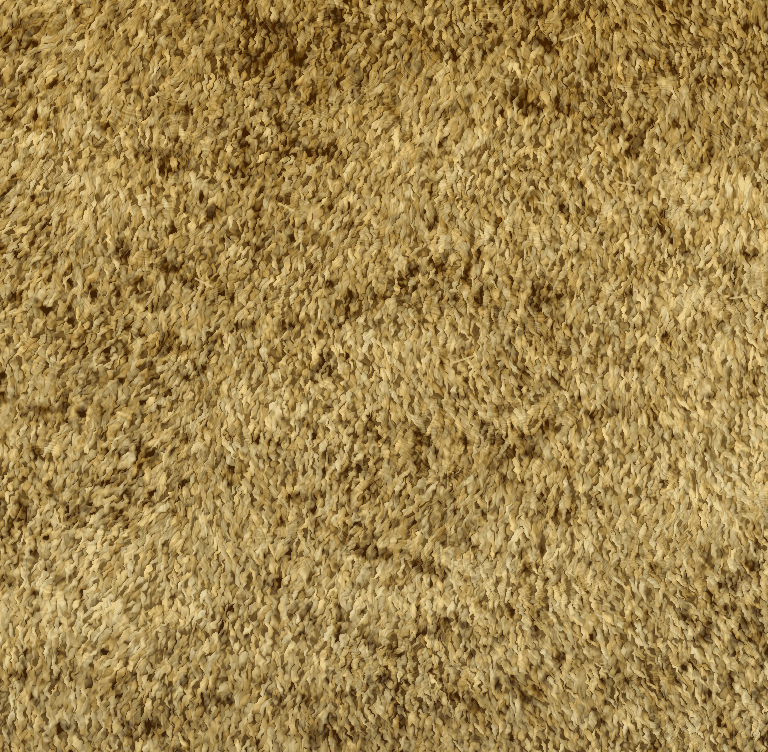
This texture is drawn by a WebGL 1 fragment shader. Its source:

```glsl
precision highp float;
// Shaggy golden thatch: short ragged overlapping tufts, dark pits and a few loose straws.

uniform vec2 u_resolution;

// Sizes are fractions of the canvas width.
const vec2 CELL = vec2(0.0066, 0.0086);       // spacing of tufts
const vec2 TUFT = vec2(0.0040, 0.0112);       // half width, half length
const float LAYER_CONTRAST = 9.0;             // crispness of tuft overlaps
const float GAP_WEIGHT = 4.0;                 // how readily the ground shows
const float GAP_TONE = 0.17;
const float BASE_TONE = 0.80;
const float TUFT_VARIATION = 0.42;
const float SIDE_LIGHT = 0.17;
const float RIM_SHADE = 0.30;
const float FIBRE = 0.30;
const float RAGGED = 0.0046;
const float PIT_DEPTH = 0.46;
const float STRAW_GRID = 9.0;
const float STRAW_CHANCE = 0.08;

const vec3 SHADOW = vec3(0.35, 0.24, 0.09);
const vec3 GOLD = vec3(0.63, 0.515, 0.275);
const vec3 PALE = vec3(0.86, 0.76, 0.52);
const vec3 WARMTH = vec3(0.045, 0.0, -0.07);

float hash(vec2 p) {
  vec3 q = fract(p.xyx * vec3(0.1031, 0.1030, 0.0973));
  q += dot(q, q.yzx + 33.33);
  return fract((q.x + q.y) * q.z);
}

float noise(vec2 p) {
  vec2 i = floor(p);
  vec2 f = fract(p);
  f = f * f * (3.0 - 2.0 * f);
  return mix(mix(hash(i), hash(i + vec2(1.0, 0.0)), f.x),
             mix(hash(i + vec2(0.0, 1.0)), hash(i + 1.0), f.x), f.y);
}

float fbm(vec2 p) {
  return 0.55 * noise(p) + 0.30 * noise(p * 2.1 + 17.3) + 0.15 * noise(p * 4.3 + 41.7);
}

// Returns tone in x and warmth in y, blended so that the highest tuft wins.
vec2 tufts(vec2 p, float lean, float stretch) {
  vec2 home = floor(p / CELL);
  vec2 sum = vec2(GAP_TONE, 0.0) * GAP_WEIGHT;
  float total = GAP_WEIGHT;
  for (int j = -2; j <= 2; j++) {
    for (int i = -2; i <= 2; i++) {
      vec2 id = home + vec2(float(i), float(j));
      vec2 jitter = vec2(hash(id + 3.1), hash(id + 57.7));
      float height = hash(id + 113.3);
      float shade = hash(id + 191.9);
      float angle = lean + 1.1 * (hash(id + 271.3) - 0.5);
      vec2 d = p - (id + jitter) * CELL;
      float s = sin(angle);
      float c = cos(angle);
      vec2 size = TUFT * vec2(0.6 + 0.7 * hash(id + 401.9), stretch * (0.6 + 0.6 * height));
      vec2 q = vec2(c * d.x - s * d.y, s * d.x + c * d.y) / size;
      q.x /= 0.85 + 0.25 * q.y;               // taper towards the lower tip
      float dome = 1.0 - q.x * q.x - pow(abs(q.y), 1.5);
      if (dome > 0.0) {
        float weight = smoothstep(0.0, 0.5, dome)
                     * exp(LAYER_CONTRAST * (0.9 * height + 0.35 * dome));
        float tone = BASE_TONE + TUFT_VARIATION * (shade - 0.5) + 0.30 * (height - 0.55)
                   - SIDE_LIGHT * q.x + 0.07 * q.y - RIM_SHADE * (1.0 - dome);
        sum += weight * vec2(tone, hash(id + 331.1) - 0.5);
        total += weight;
      }
    }
  }
  return sum / total;
}

// Coverage of the rare loose straws lying almost flat.
float straws(vec2 p) {
  vec2 id = floor(p * STRAW_GRID);
  vec2 centre = (id + 0.3 + 0.4 * vec2(hash(id + 5.0), hash(id + 9.0))) / STRAW_GRID;
  float angle = 1.2 * (hash(id + 21.0) - 0.6);
  vec2 axis = vec2(cos(angle), sin(angle));
  vec2 d = p - centre;
  float reach = 0.006 + 0.008 * hash(id + 31.0);
  float along = clamp(dot(d, axis), -reach, reach);
  float cover = 1.0 - smoothstep(0.0005, 0.0022, length(d - axis * along));
  return cover * step(hash(id + 77.0), STRAW_CHANCE);
}

vec3 ramp(float tone) {
  tone = clamp(tone, -0.2, 1.12);
  return tone < 0.5 ? mix(SHADOW, GOLD, tone * 2.0) : mix(GOLD, PALE, tone * 2.0 - 1.0);
}

void main() {
  vec2 p = gl_FragCoord.xy / u_resolution.x;
  float up = gl_FragCoord.y / u_resolution.y;

  // Combing direction and length drift slowly across the mat.
  float lean = mix(0.45, -0.25, p.x) + 1.1 * (fbm(p * 6.0 + 8.0) - 0.5);
  float stretch = 0.55 + 0.85 * fbm(p * vec2(9.0, 14.0) + 60.0);
  vec2 bend = vec2(noise(p * 210.0), noise(p * 210.0 + 90.0)) - 0.5;
  vec2 mat = tufts(p + RAGGED * bend, lean, stretch);

  // Fine fibres follow the combing.
  vec2 combed = vec2(cos(lean) * p.x - sin(lean) * p.y, sin(lean) * p.x + cos(lean) * p.y);
  float fibre = noise((combed + 0.004 * bend) * vec2(330.0, 150.0)) - 0.5;

  // Broad light, sagging ridges, clumps and small shadowed pits.
  float broad = fbm(p * vec2(3.0, 5.0) + 23.0) - 0.5;
  float ridge = fbm(vec2(p.x * 6.0, p.y * 17.0 + 2.0 * noise(p * 5.0)) + 12.0) - 0.5;
  float clump = noise(p * vec2(62.0, 54.0) + 35.0) - 0.5;
  float pit = smoothstep(0.57, 0.82, fbm(p * vec2(66.0, 54.0) + 71.0) - 0.25 * ridge);
  float tone = mat.x + 0.28 * broad + 0.22 * ridge + 0.16 * clump + FIBRE * fibre
             - PIT_DEPTH * pit - 0.14 * smoothstep(0.7, 1.0, up)
             - 0.08 * smoothstep(0.2, 0.0, up);

  vec3 colour = ramp(tone) + WARMTH * (mat.y + 0.5 * (up - 0.5));
  colour = mix(colour, PALE, 0.8 * straws(p));
  gl_FragColor = vec4(clamp(colour, 0.0, 1.0), 1.0);
}
```
